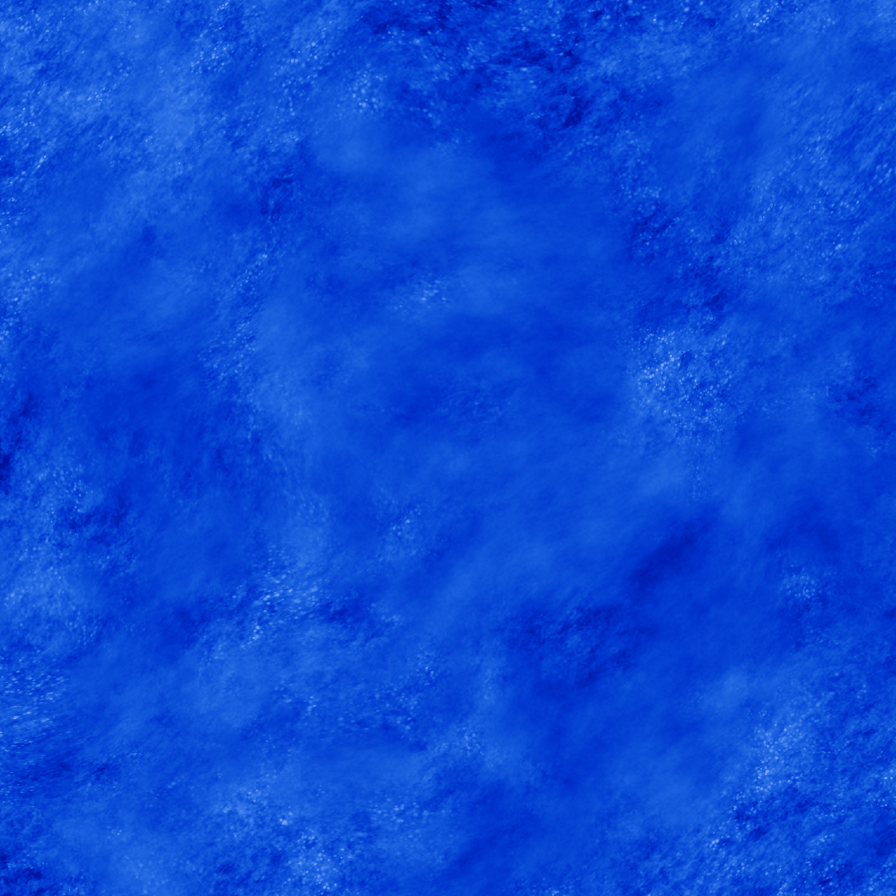
This texture is drawn by a Shadertoy shader. Its source:

```glsl
// Deep blue mottled surface: soft clouds, slanted streaks and dark torn wisps,
// with rough patches of fine pale flecks that gather toward the borders.
// Layered value noise sets one tone, cellular noise adds flecks, a ramp colours it.

const float SLANT = 0.68;        // streak direction in radians
const float BASE_TONE = 0.282;   // mean tone, equal to the green channel

float hash(vec2 cell) {
    vec3 q = fract(vec3(cell.xyx) * vec3(0.1031, 0.1030, 0.0973));
    q += dot(q, q.yzx + 33.33);
    return fract((q.x + q.y) * q.z);
}

mat2 rotation(float angle) {
    float c = cos(angle), s = sin(angle);
    return mat2(c, -s, s, c);
}

float valueNoise(vec2 p) {
    vec2 cell = floor(p);
    vec2 f = fract(p);
    f = f * f * f * (f * (f * 6.0 - 15.0) + 10.0);
    float low = mix(hash(cell), hash(cell + vec2(1.0, 0.0)), f.x);
    float high = mix(hash(cell + vec2(0.0, 1.0)), hash(cell + 1.0), f.x);
    return mix(low, high, f.y);
}

// Layered noise centred on zero; gain sets how rough it is.
float layers(vec2 p, int octaves, float gain) {
    float sum = 0.0, weight = 1.0, total = 0.0;
    mat2 turn = rotation(0.45);
    for (int i = 0; i < octaves; i++) {
        sum += weight * (valueNoise(p) - 0.5);
        total += weight;
        weight *= gain;
        p = turn * p * 2.03 + 17.3;
    }
    return sum / total;
}

// Cellular flecks: one soft dot of random size and strength per cell.
float flecks(vec2 p, float density) {
    vec2 cell = floor(p);
    float light = 0.0;
    for (int y = -1; y <= 1; y++) {
        for (int x = -1; x <= 1; x++) {
            vec2 id = cell + vec2(x, y);
            vec2 centre = id + vec2(hash(id + 3.7), hash(id + 41.2));
            float radius = mix(0.45, 0.95, hash(id + 77.1));
            float strength = step(1.0 - density, hash(id + 15.9)) * hash(id + 59.3);
            float spot = 1.0 - smoothstep(0.1, radius, length(p - centre));
            light = max(light, strength * spot);
        }
    }
    return light;
}

// Patches of strong detail, more frequent near the canvas border.
float roughness(vec2 p, vec2 uv) {
    vec2 fromCentre = abs(uv - 0.5) * 2.0;
    float border = 0.75 * pow(fromCentre.y, 3.0) + 0.35 * pow(fromCentre.x, 3.0);
    float patches = layers(p * 6.5 + 31.0, 5, 0.65);
    return smoothstep(-0.08, 0.32, patches + 0.27 * border);
}

vec3 blueRamp(float tone) {
    float lift = max(tone - 0.17, 0.0);
    float shade = max(0.2 - tone, 0.0);
    return vec3(2.4 * lift * lift, tone, 0.72 + 0.40 * tone - shade);
}

void mainImage(out vec4 fragColor, in vec2 fragCoord) {
    vec2 uv = fragCoord / iResolution.xy;
    vec2 p = fragCoord / iResolution.y;

    // Gentle bend, then a frame stretched along the slant
    vec2 bend = vec2(layers(p * 3.0 + 5.0, 2, 0.5), layers(p * 3.0 + 63.0, 2, 0.5));
    vec2 warped = p + 0.10 * bend;
    vec2 slanted = rotation(SLANT) * warped;
    vec2 along = slanted * vec2(0.7, 1.15);
    float rough = roughness(warped, uv);

    // Soft clouds and short streaks
    float clouds = layers(warped * 5.5 + 12.0, 4, 0.5);
    float streaks = layers(along * 22.0 + 44.0, 4, 0.5);
    float tone = BASE_TONE + 0.27 * clouds + 0.20 * streaks;

    // Fine slanted grain, faint everywhere and strong in rough patches
    float grain = layers(along * 105.0 + 7.0, 3, 0.85);
    float dust = valueNoise(p * 380.0) - 0.5;
    tone += grain * mix(0.06, 0.30, rough) + dust * mix(0.022, 0.085, rough);

    // Dark wisps with crisp, torn edges
    float wisp = layers(along * 23.0 + 91.0, 5, 0.72) - 0.25 * clouds;
    float torn = smoothstep(0.08, 0.15, wisp + 0.06 * grain);
    tone -= torn * mix(0.018, 0.09, rough);

    // Pale flecks clustered on the lighter parts of rough patches
    float cluster = smoothstep(-0.06, 0.14, layers(along * 26.0 + 28.0, 5, 0.75));
    float sparkle = flecks(slanted * vec2(230.0, 270.0), 0.6);
    tone += sparkle * cluster * rough * (1.0 - 0.8 * torn) * 0.30;

    fragColor = vec4(blueRamp(clamp(tone, 0.07, 0.62)), 1.0);
}
```
